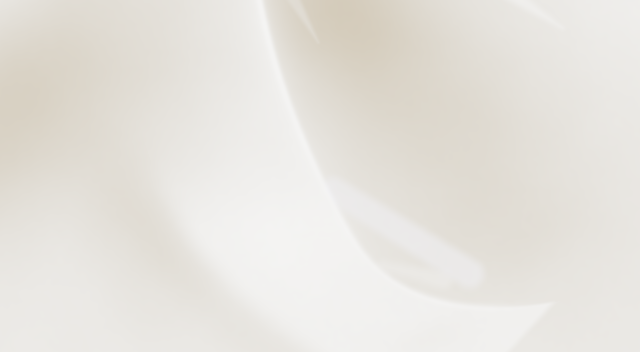
A Shadertoy shader for this texture:

```glsl
vec2 gradientAt(vec2 cell) {
    float a = 6.2832 * fract(sin(dot(cell, vec2(127.1, 311.7))) * 4375.85);
    return vec2(cos(a), sin(a));
}

float gradientNoise(vec2 p) {
    vec2 i = floor(p), f = fract(p), e = vec2(0, 1);
    vec2 u = f * f * f * (f * (f * 6.0 - 15.0) + 10.0);
    return mix(mix(dot(gradientAt(i), f), dot(gradientAt(i + e.yx), f - e.yx), u.x),
               mix(dot(gradientAt(i + e), f - e), dot(gradientAt(i + 1.0), f - 1.0), u.x), u.y);
}

// Signed distance to a quadratic curve, positive on the left of its direction
float curveDistance(vec2 p, vec2 a, vec2 b, vec2 c) {
    float best = 9.0;
    vec2 from = a;
    for (int i = 1; i <= 20; i++) {
        float t = float(i) / 20.0;
        vec2 to = mix(mix(a, b, t), mix(b, c, t), t);
        vec2 ba = to - from, pa = p - from;
        float d = length(pa - ba * clamp(dot(pa, ba) / dot(ba, ba), 0.0, 1.0));
        if (d < abs(best)) best = ba.x * pa.y > ba.y * pa.x ? d : -d;
        from = to;
    }
    return best;
}

// Soft elliptical pool of light or shade, tilted by an angle
float pool(vec2 p, vec2 center, vec2 radius, float angle) {
    float c = cos(angle), s = sin(angle);
    vec2 q = p - center;
    q = vec2(c * q.x + s * q.y, c * q.y - s * q.x) / radius;
    return exp(-dot(q, q));
}

// Soft stroke whose half width runs from r.x to r.y
float streak(vec2 p, vec2 a, vec2 b, vec2 r, float blur) {
    vec2 pa = p - a, ba = b - a;
    float t = clamp(dot(pa, ba) / dot(ba, ba), 0.0, 1.0);
    return 1.0 - smoothstep(-blur, blur, length(pa - ba * t) - mix(r.x, r.y, t));
}

void mainImage(out vec4 fragColor, in vec2 fragCoord) {
    vec2 p = fragCoord / iResolution.y;
    p.x *= 1.82 * iResolution.y / iResolution.x;

    // Main fold, sweeping down and then to the right
    float upper = curveDistance(p, vec2(0.735, 1.02), vec2(0.80, 0.67), vec2(1.0, 0.33));
    float lower = curveDistance(p, vec2(1.0, 0.33), vec2(1.153, 0.07), vec2(1.576, 0.142));
    float fold = abs(upper) < abs(lower) ? upper : lower;

    // Left sheet with its shaded hollow
    float left = 0.924;
    left -= 0.066 * pool(p, vec2(-0.02, 0.64), vec2(0.22, 0.34), -0.35);
    left -= 0.042 * pool(p, vec2(0.32, 0.86), vec2(0.32, 0.34), 0.5);
    left -= 0.028 * pool(p, vec2(0.36, 0.36), vec2(0.14, 0.32), 0.45);
    left += 0.020 * pool(p, vec2(0.0, 1.04), vec2(0.14, 0.14), 0.0);

    // Second crease, light above and shaded below
    float crease = curveDistance(p, vec2(0.43, 0.54), vec2(0.53, 0.22), vec2(0.95, -0.04));
    float creaseFade = 1.0 - smoothstep(0.25, 0.62, p.y);
    left -= 0.018 * exp(-pow((crease + 0.07) / 0.07, 2.0)) * creaseFade;
    left = mix(left, 0.945, smoothstep(-0.035, 0.05, crease) * creaseFade);
    left += 0.016 * pool(p, vec2(0.80, 0.52), vec2(0.22, 0.35), 0.25);
    left -= 0.010 * pool(p, vec2(1.22, 0.03), vec2(0.10, 0.05), 0.4);
    left = mix(left, 0.955, 0.8 * exp(-abs(fold) / 0.04) * smoothstep(0.1, 0.3, p.y));

    // Right sheet, darkest beside the top of the fold
    float right = 0.921;
    right -= 0.056 * pool(p, vec2(1.16, 0.74), vec2(0.55, 0.31), -0.75);
    right -= 0.050 * pool(p, vec2(0.95, 1.0), vec2(0.24, 0.20), -0.6);
    right -= 0.016 * pool(p, vec2(1.38, 0.30), vec2(0.30, 0.17), 0.2);
    right += 0.016 * pool(p, vec2(1.84, 1.0), vec2(0.30, 0.22), -0.6);
    right = mix(right, 0.925, 0.75 * exp(-abs(fold) / 0.03) * smoothstep(0.15, 0.4, p.y));

    // Reflections lying on the right sheet
    float gloss = streak(p, vec2(0.95, 0.46), vec2(1.335, 0.222), vec2(0.035, 0.04), 0.018);
    right = mix(right, 0.930, 0.8 * gloss);
    right = mix(right, 0.930, 0.7 * streak(p, vec2(1.09, 0.245), vec2(1.26, 0.205), vec2(0.012, 0.025), 0.018));
    right = mix(right, 0.890, 0.7 * streak(p, vec2(0.825, 1.02), vec2(0.905, 0.88), vec2(0.018, 0.001), 0.009));
    right = mix(right, 0.950, 0.7 * streak(p, vec2(1.45, 1.02), vec2(1.60, 0.92), vec2(0.02, 0.002), 0.014));

    // Join the sheets, ending the lower one in a slanted tip
    float tip = dot(p - vec2(1.576, 0.142), vec2(0.735, -0.678));
    float onLeft = (1.0 - smoothstep(-0.006, 0.006, fold)) * (1.0 - smoothstep(-0.012, 0.012, tip));
    float light = mix(right, left, onLeft);

    // Bright rim along the fold
    float rim = exp(-pow(fold / 0.010, 2.0)) * (1.0 - smoothstep(1.35, 1.56, p.x));
    light = mix(light, 0.960, rim * mix(0.55, 0.85, smoothstep(0.35, 0.6, p.y)));

    light += 0.004 * gradientNoise(p * 7.0) + 0.002 * gradientNoise(p * 38.0);

    // Darker cream turns warmer, glossy parts stay cool
    float depth = 1.0 - light;
    vec3 color = light - depth * depth * vec3(0.0, 1.2, 3.5);
    color += vec3(-0.002, -0.001, 0.010) * gloss * (1.0 - onLeft);
    fragColor = vec4(color, 1.0);
}
```
